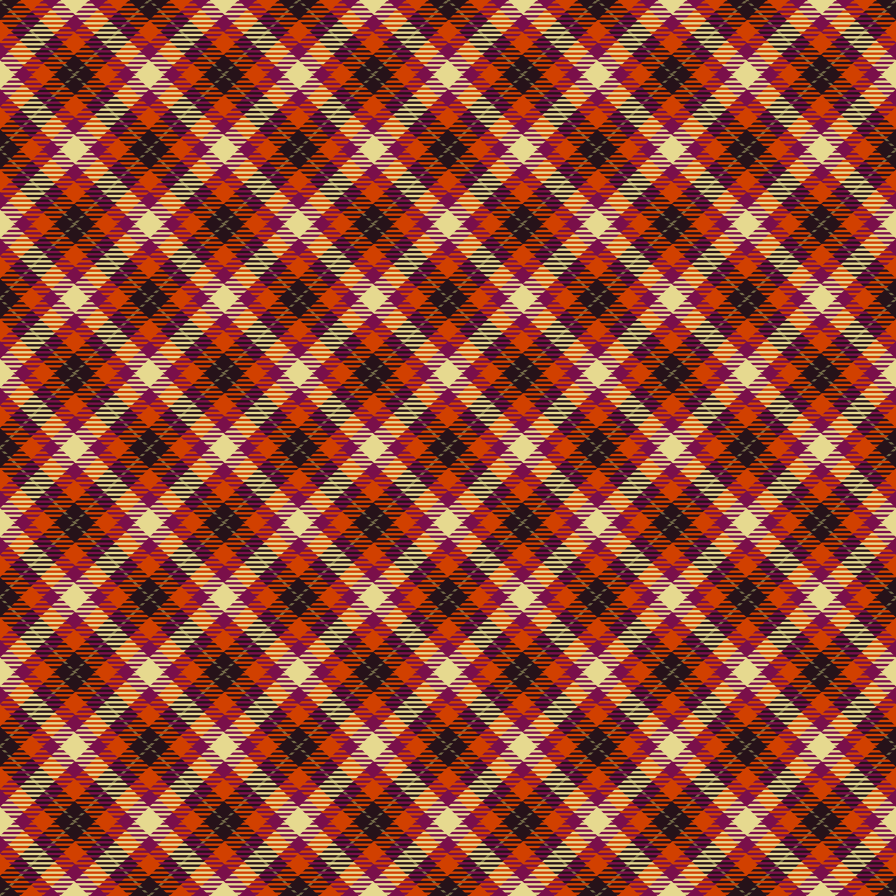
Reproduce this pattern procedurally as a three.js fragment shader.

```glsl
varying vec2 vUv;

// Softened step, blended over the width w
float edge(float at, float x, float w) {
  return clamp((x - at) / w + 0.5, 0.0, 1.0);
}

// Yarn colour across one mirrored sett; 0 is the dark centre, 0.5 the cream one
vec3 sett(float across) {
  float w = 0.7 * fwidth(across);
  float d = abs(fract(across + 0.5) - 0.5);
  vec3 olive = vec3(0.46, 0.43, 0.29);
  vec3 dark = vec3(0.15, 0.07, 0.10);
  vec3 orange = vec3(0.82, 0.25, 0.0);
  vec3 plum = vec3(0.48, 0.06, 0.29);
  vec3 cream = vec3(0.90, 0.85, 0.56);

  vec3 yarn = mix(olive, dark, edge(0.011, d, w));
  yarn = mix(yarn, orange, edge(0.135, d, w));
  yarn = mix(yarn, plum, edge(0.285, d, w));
  return mix(yarn, cream, edge(0.403, d, w));
}

void main() {
  // Six diamonds each way, with the threads on the diagonals
  vec2 p = vUv * 6.0;
  vec3 warp = sett(p.x + p.y);
  vec3 weft = sett(p.x - p.y);

  // Twill: the diagonal weave turns into level lines, 32 per diamond
  float rib = p.y * 32.0;
  float over = edge(0.25, abs(fract(rib) - 0.5), fwidth(rib));

  gl_FragColor = vec4(mix(weft, warp, over), 1.0);
}
```
